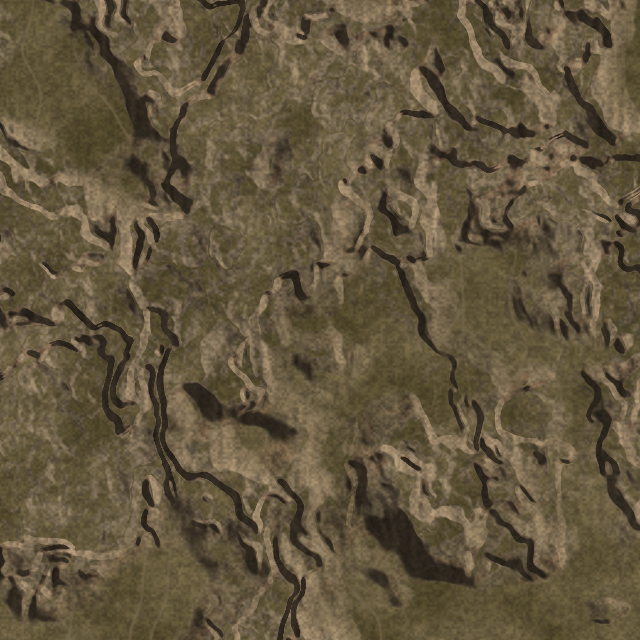
This texture is drawn by a WebGL 1 fragment shader. Its source:

```glsl
precision highp float;
// Aerial view of dry, olive grassland broken by eroded rocky cliffs.
// Warped noise is stepped into terraces, lit from the upper right, then
// covered with grass grain, streaked rock and thin pale water tracks.

uniform vec2 u_resolution;

float hash(vec2 p) {
  return fract(sin(dot(p, vec2(127.1, 311.7))) * 43758.5453);
}

float noise(vec2 p) {
  vec2 cell = floor(p), f = fract(p);
  f = f * f * (3.0 - 2.0 * f);
  return mix(mix(hash(cell), hash(cell + vec2(1.0, 0.0)), f.x),
             mix(hash(cell + vec2(0.0, 1.0)), hash(cell + 1.0), f.x), f.y);
}

float fbm(vec2 p) {
  float sum = 0.0, amplitude = 0.533;
  for (int i = 0; i < 4; i++) {
    sum += amplitude * noise(p);
    p = mat2(1.6, 1.2, -1.2, 1.6) * p + 7.3;
    amplitude *= 0.5;
  }
  return sum;
}

// Where the ground is broken by rock: 0 on plains, 1 in the badlands
float badlands(vec2 p) {
  return smoothstep(0.43, 0.57, fbm(p * 3.2 + vec2(4.7, 9.1)));
}

// Smooth hills that the terraces are cut from
float hills(vec2 p) {
  vec2 warp = vec2(fbm(p * 6.0 + 3.1), fbm(p * 6.0 + 21.4)) - 0.5;
  return fbm(p * vec2(5.2, 4.2) + warp * 1.6 + 13.0);
}

float height(vec2 p) {
  float n = hills(p);
  float terraces = 0.5 * smoothstep(0.39, 0.45, n) + 0.6 * smoothstep(0.53, 0.59, n);
  float ridges = 1.0 - abs(2.0 * fbm(p * vec2(17.0, 13.0) + 31.0) - 1.0);
  return badlands(p) * (terraces + 0.32 * ridges) + 0.06 * fbm(p * 14.0);
}

// Thin winding line of even width along a contour of stretched noise
float trackField(vec2 p) {
  vec2 bend = vec2(noise(p * 13.0), noise(p * 13.0 + 40.0)) - 0.5;
  return noise(p * vec2(13.0, 2.6) + bend * 0.5);
}

float track(vec2 p) {
  float v = trackField(p), e = 0.001;
  vec2 slope = vec2(trackField(p + vec2(e, 0.0)), trackField(p + vec2(0.0, e))) - v;
  float dist = abs(v - 0.5) * e / (length(slope) + 0.0006);
  return 1.0 - smoothstep(0.0008, 0.0034, dist);
}

void main() {
  vec2 p = gl_FragCoord.xy / u_resolution.y;

  // Relief and light
  float e = 0.003;
  vec2 dx = vec2(e, 0.0), dy = vec2(0.0, e);
  vec2 slope = vec2(height(p + dx) - height(p - dx),
                    height(p + dy) - height(p - dy)) / (2.0 * e);
  float light = -dot(slope, vec2(0.8, 0.6));
  float steep = length(slope);
  float rough = badlands(p);

  // Grain at several sizes
  float fine = noise(p * 260.0) - 0.5;
  float medium = noise(p * 110.0 + 5.0) - 0.5;
  float patches = fbm(p * 15.0 + 60.0) - 0.5;
  float streaks = noise(vec2(p.x * 130.0 + 3.0 * noise(p * 20.0), p.y * 16.0)) - 0.5;

  // Grass
  vec3 grass = mix(vec3(0.31, 0.275, 0.165), vec3(0.41, 0.36, 0.245),
                   clamp(0.5 + patches * 2.2, 0.0, 1.0));
  grass *= 1.0 + 0.26 * fine + 0.2 * medium;

  // Pale tracks running down the plains, in two directions
  float wash = track(p + 2.0) * smoothstep(0.42, 0.62, noise(p * 4.0 + 17.0));
  vec2 slanted = mat2(0.77, -0.64, 0.64, 0.77) * p;
  wash = max(wash, track(slanted + 8.0) * smoothstep(0.5, 0.7, noise(p * 3.5 + 50.0)));
  grass = mix(grass, vec3(0.47, 0.41, 0.31), 0.5 * wash * (1.0 - rough));

  // Rock: grey scree with brown, vertically streaked faces
  float face = smoothstep(7.0, 18.0, steep);
  vec3 rock = mix(vec3(0.42, 0.37, 0.29), vec3(0.43, 0.35, 0.265), face);
  rock *= 1.0 + 0.35 * fine + 0.3 * medium + 0.6 * patches + 0.4 * face * streaks;
  float lit = smoothstep(1.0, 13.0, light);
  rock = mix(rock, vec3(0.62, 0.545, 0.43) * (1.0 + 0.3 * fine + 0.35 * streaks), 0.7 * lit);

  // Blend, then shade the slopes turned from the light
  float cover = smoothstep(2.0, 7.5, steep + 3.0 * patches) * (0.4 + 0.6 * rough);
  vec3 color = mix(grass, rock, cover);
  float shadow = smoothstep(3.0, 17.0, -light);
  vec3 shade = vec3(0.15, 0.128, 0.1) * (1.0 + 0.5 * streaks + 0.25 * fine);
  color = mix(color, shade, 0.88 * shadow);

  gl_FragColor = vec4(color, 1.0);
}
```
